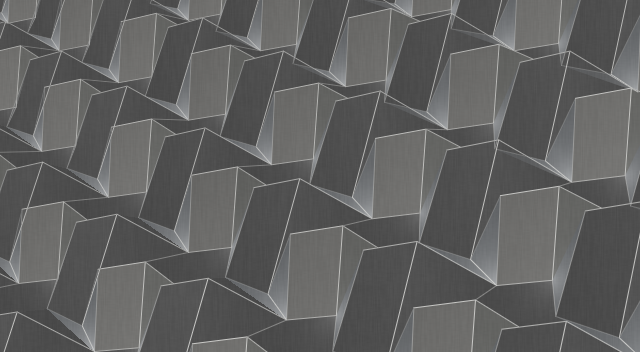
Write a Shadertoy shader that draws this pattern.

```glsl
// Folded metal wall: rows of slanted slabs and upright prisms receding in perspective.

// Perspective of the lattice: step along a row, step between rows, origin (homogeneous).
const mat3 LATTICE = mat3(0.1993, -0.2042, -0.1028,
                          0.2875,  0.2858,  0.0622,
                          0.6745,  0.5259,  1.0);

// Corners of one module, relative to the prism top.
const vec3 PRISM_TOP   = vec3(0.0);
const vec3 PRISM_LEFT  = vec3(-0.1215, -0.0161, 0.015);
const vec3 PRISM_FOOT  = vec3(-0.0165, -0.2288, 0.0);
const vec3 PRISM_HEEL  = vec3(-0.1311, -0.2388, 0.015);
const vec3 SLAB_TOP    = vec3(-0.0535,  0.1528, 0.066);
const vec3 SLAB_LEFT   = vec3(-0.1651,  0.1369, 0.085);
const vec3 SLAB_FOOT   = vec3(-0.1580, -0.1669, 0.043);
const vec3 SLAB_CORNER = vec3(-0.2512, -0.1153, 0.075);

const vec3 SLAB_COLOR   = vec3(0.318, 0.318, 0.318);
const vec3 SHADOW_COLOR = vec3(0.298, 0.298, 0.298);
const vec3 FLOOR_COLOR  = vec3(0.285, 0.285, 0.285);
const vec3 PANEL_COLOR  = vec3(0.435, 0.433, 0.425);
const vec3 SIDE_COLOR   = vec3(0.385, 0.387, 0.378);
const vec3 GLEAM_COLOR  = vec3(0.365, 0.375, 0.385);
const vec3 EDGE_COLOR   = vec3(0.82, 0.82, 0.81);
const float EDGE_HALF_WIDTH = 0.0013;
const float GRAIN = 0.022;

float hash(vec2 p) {
    return fract(sin(dot(p, vec2(127.1, 311.7))) * 43758.5453);
}

float noise(vec2 p) {
    vec2 i = floor(p), f = fract(p);
    f = f * f * (3.0 - 2.0 * f);
    return mix(mix(hash(i), hash(i + vec2(1, 0)), f.x),
               mix(hash(i + vec2(0, 1)), hash(i + vec2(1, 1)), f.x), f.y);
}

vec2 corner(vec2 cell, vec3 offset) {
    vec3 h = LATTICE * vec3(cell, 1.0) + offset;
    return h.xy / h.z;
}

float segment(vec2 p, vec2 a, vec2 b) {
    vec2 e = b - a, w = p - a;
    return length(w - e * clamp(dot(w, e) / max(dot(e, e), 1e-8), 0.0, 1.0));
}

// Smoothed coverage of a polygon; short polygons repeat their last corner.
float face(vec2 p, vec2 v[6], float px) {
    float d = 1e3, side = 1.0;
    for (int i = 0; i < 6; i++) {
        vec2 a = v[i], b = v[(i + 1) % 6], e = b - a, w = p - a;
        d = min(d, segment(p, a, b));
        bvec3 c = bvec3(p.y >= a.y, p.y < b.y, e.x * w.y > e.y * w.x);
        if (all(c) || all(not(c))) side = -side;
    }
    return clamp(0.5 - side * d / px, 0.0, 1.0);
}

float edge(vec2 p, vec2 a, vec2 b, float width, float px) {
    return clamp((width - segment(p, a, b)) / px + 0.5, 0.0, 1.0) * min(1.0, 2.0 * width / px);
}

void mainImage(out vec4 fragColor, in vec2 fragCoord) {
    float px = 1.0 / iResolution.y;
    vec2 p = fragCoord * px;
    vec3 h = inverse(LATTICE) * vec3(p, 1.0);
    vec2 home = round(h.xy / h.z + vec2(0.04, 0.16));

    vec4 sum = vec4(FLOOR_COLOR, 1.0) * 1e-3;
    float line = 0.0;
    for (int j = -1; j <= 1; j++)
    for (int i = -1; i <= 1; i++) {
        vec2 cell = home + vec2(i, j);
        vec2 ahead = cell + vec2(1, 0), above = cell + vec2(0, 1);
        float size = 1.0 / (LATTICE * vec3(cell, 1.0)).z;
        float tone = 1.0 + 0.07 * (hash(cell) - 0.5);

        // Corners of this module and of those it touches
        vec2 top = corner(cell, PRISM_TOP), left = corner(cell, PRISM_LEFT);
        vec2 foot = corner(cell, PRISM_FOOT), heel = corner(cell, PRISM_HEEL);
        vec2 slabTop = corner(cell, SLAB_TOP), slabLeft = corner(cell, SLAB_LEFT);
        vec2 slabFoot = corner(cell, SLAB_FOOT), slabCorner = corner(cell, SLAB_CORNER);
        vec2 nextTop = corner(ahead, SLAB_TOP), nextLeft = corner(ahead, SLAB_LEFT);
        vec2 nextCorner = corner(ahead, SLAB_CORNER);
        vec2 farHeel = corner(above, PRISM_HEEL), farFoot = corner(above, PRISM_FOOT);
        vec2 farCorner = corner(cell + 1.0, SLAB_CORNER);
        vec2 meet = mix(nextLeft, nextTop, 0.27);

        // Shading: soft falloff over each face, glow at the feet
        vec2 q = (p - top) / size;
        float heelGlow = exp(-length(p - heel) / (0.07 * size));
        float footGlow = exp(-length(p - foot) / (0.06 * size));
        float farGlow = exp(-length(p - farFoot) / (0.05 * size));
        vec3 slab = SLAB_COLOR * tone + 0.10 * (q.x + 0.13) + 0.04 * q.y;
        vec3 shadow = SHADOW_COLOR + 0.15 * max(-q.x, 0.0);
        vec3 panel = PANEL_COLOR * tone - 0.12 * (q.y + 0.12) + 0.12 * (q.x + 0.06);
        vec3 side = SIDE_COLOR * tone + 0.10 * footGlow;
        vec3 gleam = GLEAM_COLOR + 0.30 * heelGlow;

        // Faces
        sum += vec4(slab, 1) * face(p, vec2[6](slabLeft, slabTop, slabFoot, slabCorner, slabCorner, slabCorner), px);
        sum += vec4(shadow, 1) * face(p, vec2[6](slabTop, farHeel, top, left, slabFoot, slabFoot), px);
        sum += vec4(panel, 1) * face(p, vec2[6](left, top, foot, heel, heel, heel), px);
        sum += vec4(gleam, 1) * face(p, vec2[6](left, heel, slabCorner, slabFoot, slabFoot, slabFoot), px);
        sum += vec4(side, 1) * face(p, vec2[6](top, meet, nextLeft, foot, foot, foot), px);
        sum += vec4(GLEAM_COLOR + 0.22 * footGlow, 1) * face(p, vec2[6](nextLeft, nextCorner, foot, foot, foot, foot), px);
        sum += vec4(FLOOR_COLOR + 0.14 * farGlow, 1) * face(p, vec2[6](top, farHeel, farFoot, farCorner, nextTop, meet), px);

        // Polished folds, bright then faint
        float w = EDGE_HALF_WIDTH * sqrt(size);
        float bright = max(max(edge(p, top, foot, w, px), edge(p, slabTop, slabFoot, w, px)),
                           max(edge(p, left, top, w, px), edge(p, slabFoot, heel, w, px)));
        float medium = max(max(edge(p, slabTop, farHeel, w, px), edge(p, slabLeft, slabTop, w, px)),
                           max(edge(p, heel, foot, w, px), edge(p, top, meet, w, px)));
        float faint = max(max(edge(p, left, heel, w, px), edge(p, slabLeft, slabCorner, w, px)),
                          max(edge(p, top, farHeel, w, px), edge(p, foot, nextCorner, w, px)));
        faint = max(faint, max(edge(p, left, slabFoot, w, px), edge(p, slabCorner, slabFoot, w, px)) * 0.6);
        line = max(line, max(bright * tone * 0.9, max(medium * 0.72, faint * 0.45)));
    }

    // Brushed grain
    float grain = noise(p * vec2(330.0, 28.0)) + 0.5 * noise(p * vec2(90.0, 260.0)) - 0.75;
    vec3 color = sum.rgb / sum.a + GRAIN * grain;
    fragColor = vec4(mix(color, EDGE_COLOR, clamp(line, 0.0, 1.0)), 1.0);
}
```
